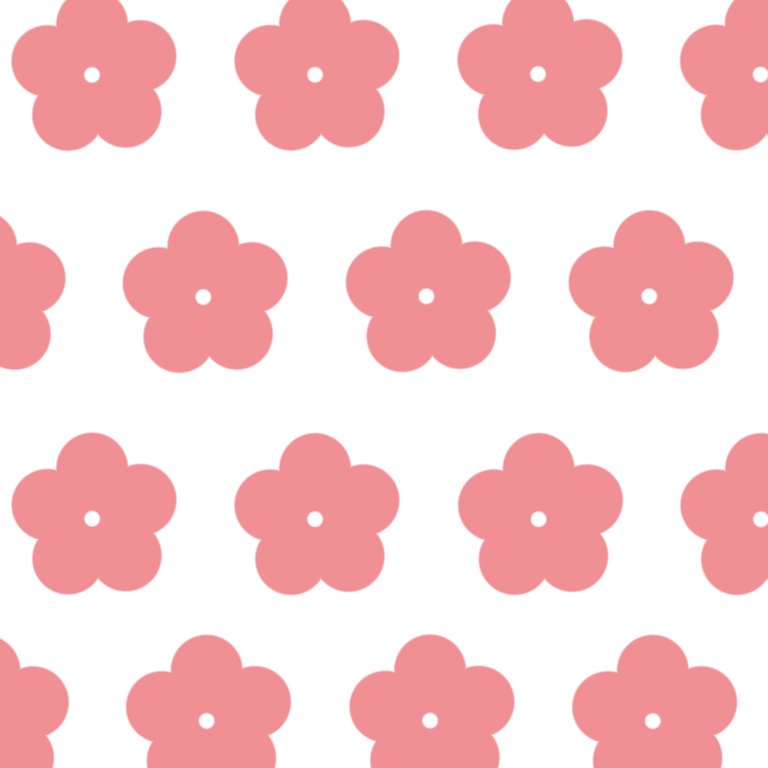
A Shadertoy shader for this pattern:

```glsl
// Staggered rows of five-petal pink blossoms on white, each with a small white eye.
// A brick-style lattice finds the nearest blossom; folding the angle into five
// sectors reduces its outline to the distance to one round petal.

const float PI = 3.14159265;

const vec3 PAPER = vec3(1.0);
const vec3 PINK = vec3(0.94, 0.56, 0.58);

// Lattice, in canvas heights
const vec2 PITCH = vec2(0.2901, 0.2894);
const vec2 FIRST_EYE = vec2(0.1205, 0.9030);      // top-left blossom
const float STAGGER = 0.1445;                     // shift of every second row
const float LAST_ROW = 3.0;
const vec2 LAST_ROW_SHIFT = vec2(0.0046, 0.0263); // bottom row sits closer
const float JITTER = 0.0013;                      // hand-placed wobble

// Blossom
const float PETALS = 5.0;
const float PETAL_RING = 0.0638;
const float PETAL_RADIUS = 0.0467;
const float CORE_RADIUS = 0.0400;
const float TILT = 0.054;
const vec2 EYE_OFFSET = vec2(-0.0035, -0.0017);
const float EYE_RADIUS = 0.0101;
const float SOFTNESS = 0.0019;

vec2 hash2(vec2 cell) {
    vec2 q = vec2(dot(cell, vec2(127.1, 311.7)), dot(cell, vec2(269.5, 183.3)));
    return fract(sin(q) * 43758.5);
}

// Offset from the eye of the nearest blossom
vec2 toNearestEye(vec2 p) {
    float row = floor((FIRST_EYE.y - p.y) / PITCH.y + 0.5);
    vec2 start = vec2(FIRST_EYE.x + STAGGER * mod(row, 2.0),
                      FIRST_EYE.y - PITCH.y * row);
    if (row == LAST_ROW) start += LAST_ROW_SHIFT;

    float column = floor((p.x - start.x) / PITCH.x + 0.5);
    vec2 wobble = (hash2(vec2(column, row)) - 0.5) * JITTER;
    return p - start - vec2(column * PITCH.x, 0.0) - wobble;
}

// Union of the petals and the disc that fills the gap between them
float blossomDistance(vec2 p) {
    float radius = length(p);
    float sector = 2.0 * PI / PETALS;
    float angle = atan(p.y, p.x) - 0.5 * PI - TILT;
    angle -= sector * floor(angle / sector + 0.5);
    vec2 folded = radius * vec2(cos(angle), sin(angle));
    float petal = length(folded - vec2(PETAL_RING, 0.0)) - PETAL_RADIUS;
    return min(petal, radius - CORE_RADIUS);
}

float coverage(float dist, float blur) {
    return 1.0 - smoothstep(-blur, blur, dist);
}

void mainImage(out vec4 fragColor, in vec2 fragCoord) {
    vec2 p = fragCoord / iResolution.y;
    float blur = max(SOFTNESS, 0.75 / iResolution.y);

    vec2 fromEye = toNearestEye(p);
    float blossom = coverage(blossomDistance(fromEye + EYE_OFFSET), blur);
    float eye = coverage(length(fromEye) - EYE_RADIUS, blur);

    fragColor = vec4(mix(PAPER, PINK, blossom * (1.0 - eye)), 1.0);
}
```
